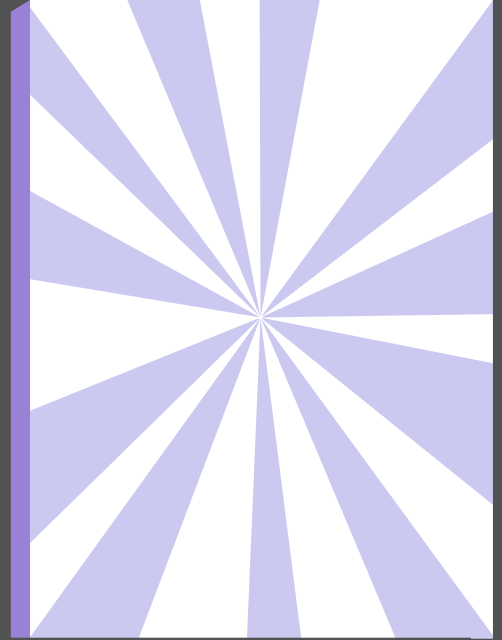
Give the GLSL for this background, as a Shadertoy shader.

```glsl
// A white panel with lilac rays bursting from near its middle, a violet spine
// along its left side and a dark grey surround. Rays are angular wedges with
// distance-based edges; the panel parts are antialiased boxes.

const vec3 GREY = vec3(0.32);
const vec3 WHITE = vec3(1.0);
const vec3 LILAC = vec3(0.80, 0.79, 0.945);
const vec3 VIOLET = vec3(0.60, 0.51, 0.84);

// Lengths are fractions of the canvas height
const vec2 BURST_CENTER = vec2(0.4071, 0.5039);
const float SPINE_LEFT = 0.0169;
const float PANEL_LEFT = 0.0469;
const float PANEL_RIGHT = 0.7702;
const float PANEL_BOTTOM = 0.0036;
const float SPINE_SLOPE = 0.61;

// Middle direction and half-width of each uneven ray, in degrees
const int RAY_COUNT = 11;
const vec2 RAYS[RAY_COUNT] = vec2[RAY_COUNT](
    vec2(12.65, 11.83), vec2(45.63, 8.15), vec2(84.80, 5.36),
    vec2(106.8, 5.97), vec2(131.3, 4.68), vec2(160.9, 9.67),
    vec2(213.2, 11.18), vec2(241.7, 7.49), vec2(272.4, 4.83),
    vec2(299.5, 6.67), vec2(335.0, 13.87)
);

// Coverage of the side where the distance is positive
float coverage(float dist, float pixel) {
    return clamp(dist / pixel + 0.5, 0.0, 1.0);
}

float box(vec2 p, vec2 low, vec2 high, float pixel) {
    vec2 inside = min(p - low, high - p);
    return coverage(inside.x, pixel) * coverage(inside.y, pixel);
}

// Coverage of one wedge, from the perpendicular distance to its nearer edge
float wedge(float radius, float angle, vec2 ray, float pixel) {
    float offset = abs(mod(angle - ray.x + 180.0, 360.0) - 180.0);
    float inset = clamp(ray.y - offset, -90.0, 90.0);
    return coverage(radius * sin(radians(inset)), pixel);
}

float burst(vec2 p, float pixel) {
    float radius = length(p);
    float angle = radius > 0.0 ? degrees(atan(p.y, p.x)) : 0.0;
    float rays = 0.0;
    for (int i = 0; i < RAY_COUNT; i++) {
        rays = max(rays, wedge(radius, angle, RAYS[i], pixel));
    }
    // Leave a tiny white gap where the tips meet
    return rays * smoothstep(0.0, 0.006, radius);
}

void mainImage(out vec4 fragColor, in vec2 fragCoord) {
    float pixel = 1.0 / iResolution.y;
    vec2 p = fragCoord * pixel;
    vec3 color = GREY;

    // Spine with a slanted top
    float spine = box(p, vec2(SPINE_LEFT, PANEL_BOTTOM), vec2(PANEL_LEFT + pixel, 1.1), pixel);
    float slant = 1.0 - SPINE_SLOPE * (PANEL_LEFT - p.x) - p.y;
    spine *= coverage(slant / length(vec2(1.0, SPINE_SLOPE)), pixel);
    color = mix(color, VIOLET, spine);

    // Thin lip below the lower right corner
    float lip = box(p, vec2(0.736, 0.002), vec2(PANEL_RIGHT, 0.006), pixel);
    color = mix(color, LILAC, lip);

    // Panel face with its rays
    vec3 face = mix(WHITE, LILAC, burst(p - BURST_CENTER, pixel));
    float panel = box(p, vec2(PANEL_LEFT, PANEL_BOTTOM), vec2(PANEL_RIGHT, 1.1), pixel);
    color = mix(color, face, panel);

    fragColor = vec4(color, 1.0);
}
```
